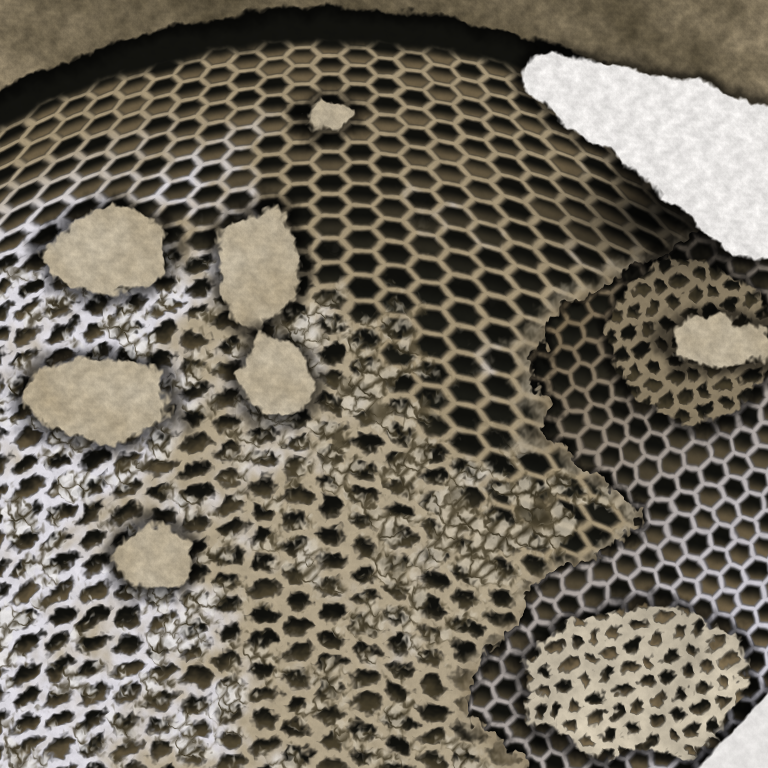
Reproduce this texture procedurally as a Shadertoy shader.

```glsl
const vec3 INK   = vec3(0.10, 0.10, 0.08);
const vec3 UMBER = vec3(0.27, 0.24, 0.17);
const vec3 BROWN = vec3(0.45, 0.39, 0.29);
const vec3 TAN   = vec3(0.63, 0.57, 0.46);
const vec3 SAND  = vec3(0.76, 0.72, 0.64);
const vec3 CHALK = vec3(0.90, 0.89, 0.88);
const vec2 FRONT_SCALE = vec2(19.6, 29.5);  // lattice units per canvas
const float BACK_SCALE = 31.0;
const float WALL = 0.085;                   // half wall width, in cells
const float SOFT = 0.06;                    // wall softness, in cells
const float EDGE = 0.003;                   // outline softness, in canvas
const float DOME_BEND = 0.6;
const float DOME_TOP = 0.945;
// Flakes: centre, radii
const int FLAKES = 7;
const vec4 FLAKE[FLAKES] = vec4[](
    vec4(0.14, 0.67, 0.078, 0.056), vec4(0.335, 0.655, 0.052, 0.072),
    vec4(0.36, 0.505, 0.048, 0.056), vec4(0.13, 0.48, 0.092, 0.056),
    vec4(0.935, 0.553, 0.064, 0.036), vec4(0.20, 0.27, 0.046, 0.044),
    vec4(0.427, 0.85, 0.029, 0.017));

float sq(float x) { return x * x; }

float hash(vec2 p) { return fract(sin(dot(p, vec2(127.1, 311.7))) * 43758.5); }

// Layered sines, about -1 to 1
float waves(vec2 p) {
    float sum = 0.0, amp = 0.55;
    for (int i = 0; i < 4; i++) {
        sum += amp * sin(p.x + 1.4 * sin(p.y * 1.1)) * cos(0.7 * p.y + sin(p.x * 0.6));
        p = mat2(1.6, 1.2, -1.2, 1.6) * p + 1.7;
        amp *= 0.65;
    }
    return sum;
}

// Cellular noise: nearest and second nearest distance
vec2 cellular(vec2 p) {
    vec2 id = floor(p), near = vec2(9.0);
    for (int j = -1; j <= 1; j++)
    for (int i = -1; i <= 1; i++) {
        vec2 c = id + vec2(i, j);
        float d = length(c + vec2(hash(c), hash(c + 37.0)) - p);
        near = d < near.x ? vec2(d, near.x) : vec2(near.x, min(near.y, d));
    }
    return near;
}

// Flat-topped hexagonal cells with a shaded hollow
vec3 comb(vec2 p, float wall, vec3 wax, vec3 base) {
    const vec2 S = vec2(1.732, 1.0);
    vec2 a = mod(p, S) - 0.5 * S, b = mod(p - 0.5 * S, S) - 0.5 * S;
    vec2 g = dot(a, a) < dot(b, b) ? a : b;
    float tone = hash(round((p - g) / (0.5 * S)));
    vec2 m = abs(g);
    float d = 0.5 - max(m.y, dot(m, vec2(0.866, 0.5)));
    vec3 hollow = mix(base, INK * 0.6, smoothstep(-0.4, 0.25, g.y + 0.5 * (tone - 0.5)));
    vec3 col = mix(wax, wax * 0.5, smoothstep(wall - SOFT, wall + SOFT, d));
    return mix(col, hollow, smoothstep(wall, wall + 0.13, d));
}

// Lays one layer over another, with a cast shadow
vec3 paste(vec3 under, vec3 over, float d) {
    under *= mix(0.4, 1.0, smoothstep(0.0, 0.025, d));
    return mix(over, under, smoothstep(-EDGE, EDGE, d));
}

float ellipse(vec2 p, vec2 r) { return (length(p / r) - 1.0) * min(r.x, r.y); }

float glow(vec2 p, vec2 r) { return exp(-dot(p / r, p / r)); }

void mainImage(out vec4 fragColor, in vec2 fragCoord) {
    vec2 uv = fragCoord / iResolution.xy;
    float lump = waves(uv * 24.0), rough = waves(uv * 55.0 + 4.0), grain = waves(uv * 160.0);
    vec2 cell = cellular(uv * 52.0 + 0.5 * rough);
    float dome = uv.y + DOME_BEND * sq(uv.x - 0.43);
    float ragged = 0.012 * lump + 0.010 * rough;

    // Back comb
    vec2 q = mat2(0.97, 0.24, -0.24, 0.97) * uv * BACK_SCALE + 0.15 * lump;
    float lit = smoothstep(0.65, 0.15, uv.y) * 0.6 + 0.4 * smoothstep(0.7, 1.0, uv.x);
    vec3 col = comb(q, WALL, mix(BROWN, CHALK * vec3(0.9, 0.9, 0.95), lit), mix(INK, BROWN, lit));

    // Front comb: rows tighten toward the top, wear grows at the lower left
    float worn = smoothstep(-0.02, 0.12, 0.72 - uv.y - 1.3 * max(uv.x - 0.38, 0.0) + 0.03 * lump);
    float left = smoothstep(0.5, 0.0, uv.x);
    vec2 p = vec2((uv.x - 0.43) * (FRONT_SCALE.x + 4.5 * smoothstep(0.55, 0.95, uv.y)),
                  dome * FRONT_SCALE.y + 20.0 * sq(max(dome - 0.6, 0.0)));
    p += (0.03 + 0.2 * worn) * vec2(rough, waves(uv.yx * 55.0));
    float high = smoothstep(0.62, 0.85, dome);
    float chalky = smoothstep(0.1, 0.9, 0.5 * lump + 0.9 * left) * smoothstep(0.9, 0.78, dome);
    vec3 wax = mix(mix(TAN, SAND, 0.4 * worn), CHALK * vec3(0.96, 0.96, 1.0), chalky);
    vec3 base = mix(mix(INK, UMBER, worn), BROWN, max(0.9 * high, 0.6 * worn * left));
    vec3 front = comb(p, WALL + 0.06 * worn + 0.02 * rough, wax, base);

    // Crumbs and torn scraps
    float scraps = glow(uv - vec2(0.52, 0.52), vec2(0.07, 0.13))
                 + 1.3 * glow(uv - vec2(0.70, 0.33), vec2(0.13, 0.08));
    float litter = smoothstep(0.25, 0.6, 0.6 * rough + 0.3 * lump + 0.25 * worn + 0.45 * scraps);
    vec3 crumb = mix(UMBER, mix(SAND, CHALK, chalky), smoothstep(0.0, 0.55, cell.y - cell.x + 0.2 * lump));
    front = mix(front, crumb, 0.85 * litter * min(worn + scraps, 1.0));
    float border = 0.70 + 0.14 * glow(vec2(uv.y - 0.33, 0.0), vec2(0.06))
                 - 0.10 * glow(vec2(uv.y - 0.10, 0.0), vec2(0.09)) + 0.25 * smoothstep(0.55, 0.75, uv.y);
    float frontEdge = uv.x - border + 2.0 * ragged;
    front = mix(front, mix(BROWN, SAND, 0.5 + 0.4 * rough), 0.75 * smoothstep(-0.04, 0.0, frontEdge));
    col = paste(col, front, frontEdge);

    // Broken chunks of comb
    vec3 chunk = comb(q * 1.15 + 0.3 * rough, 0.16, TAN * 0.85, UMBER);
    col = paste(col, chunk, ellipse(uv - vec2(0.90, 0.557), vec2(0.10, 0.11)) + ragged);
    chunk = comb(q * 1.1 + 0.3 * rough, 0.19, SAND, BROWN) * (1.0 + 0.15 * lump);
    col = paste(col, chunk, ellipse(uv - vec2(0.83, 0.11), vec2(0.145, 0.10)) + ragged);
    col = paste(col, CHALK, 0.91 + 0.9 * uv.y - uv.x + 0.3 * ragged);
    col *= 1.0 - 0.75 * glow(uv - vec2(0.87, 0.72), vec2(0.11, 0.06));

    // Shadowed gap and outer rim
    col = mix(col, INK * 0.7, smoothstep(-0.012, 0.008, dome - DOME_TOP + 0.3 * ragged));
    vec3 rim = mix(UMBER, TAN, 0.45 + 0.3 * lump + 0.35 * sq(2.0 * uv.x - 1.0)) * (0.85 + 0.1 * grain);
    col = paste(col, rim, 0.99 - dome + 0.6 * ragged);

    // Papery flakes
    for (int i = 0; i < FLAKES; i++) {
        vec3 paper = mix(TAN, SAND, 0.6 + 0.3 * lump) * (1.0 + 0.06 * grain);
        col = paste(col, paper, ellipse(uv - FLAKE[i].xy, FLAKE[i].zw) + 0.8 * ragged);
    }

    // Bright flap, widening to the right
    vec2 from = vec2(0.72, 0.90), span = vec2(0.27, -0.135);
    float along = clamp(dot(uv - from, span) / dot(span, span), 0.0, 1.0);
    float flap = length(uv - from - along * span) - mix(0.035, 0.10, along) + 0.6 * ragged;
    col = paste(col, CHALK * (1.02 + 0.04 * grain), flap);

    fragColor = vec4(clamp(col * (1.0 + 0.05 * grain), 0.0, 1.0), 1.0);
}
```
